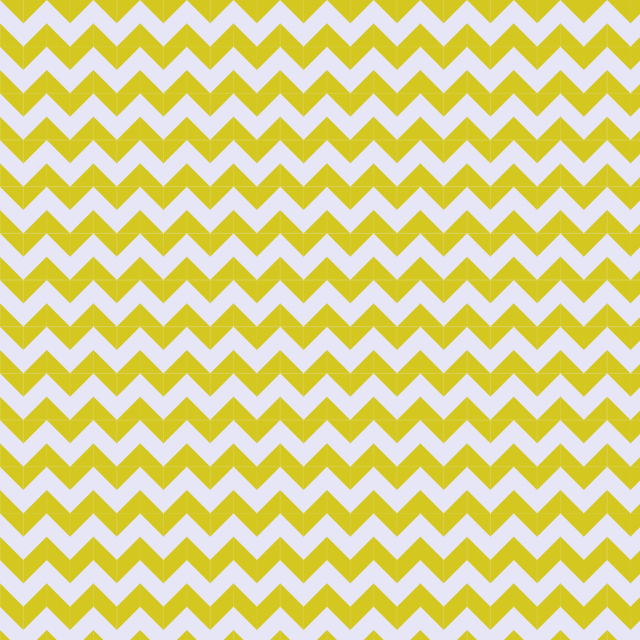
Write a WebGL 1 fragment shader that draws this pattern.

```glsl
precision highp float;
// Mustard and lavender chevron stripes with faint hairline seams between tiles.

uniform vec2 u_resolution;

const vec2 REPEATS = vec2(13.703, 13.714);
const vec3 LAVENDER = vec3(0.90, 0.90, 0.97);
const vec3 MUSTARD = vec3(0.83, 0.78, 0.12);
const float SEAM_WIDTH = 0.018; // in tile units

float hash(float n) {
  return fract(sin(n * 127.1 + 3.7) * 43758.5453);
}

// Distance to the nearest whole number.
float nearestInteger(float x) {
  return abs(fract(x + 0.5) - 0.5);
}

// Signed distance to the zigzag bands, positive inside; peaks at whole x.
float chevron(vec2 p) {
  float zigzag = 0.5 - nearestInteger(p.x);
  float fromCentre = nearestInteger(p.y + zigzag - 0.25);
  return (0.25 - fromCentre) * 0.7071;
}

// Coverage of a hairline at the given distance, thinned below one pixel.
float hairline(float dist, float width, float pixel) {
  return min(1.0, width / pixel) * clamp(1.0 - dist / max(width, pixel), 0.0, 1.0);
}

// Row seams are strongest around the middle rows and fade outwards.
float rowSeam(float y, float pixel) {
  float t = clamp(floor(y + 0.5) / 12.0, 0.0, 1.0);
  float strength = 0.04 + 1.3 * t * (1.0 - t);
  return strength * hairline(nearestInteger(y), SEAM_WIDTH, pixel);
}

// Column seams fall on every half tile with uneven strength.
float columnSeam(float x, float pixel) {
  float strength = mix(0.06, 0.32, hash(floor(x * 2.0 + 0.5)));
  return strength * hairline(nearestInteger(x * 2.0) * 0.5, SEAM_WIDTH, pixel);
}

void main() {
  // Tile coordinates, counted from the top left corner.
  vec2 uv = gl_FragCoord.xy / u_resolution;
  vec2 p = vec2(uv.x, 1.0 - uv.y) * REPEATS;
  vec2 pixel = REPEATS / u_resolution;

  // Bands, with the seams showing the ground through them.
  float band = clamp(chevron(p) / max(pixel.x, pixel.y) + 0.5, 0.0, 1.0);
  float seam = max(rowSeam(p.y, pixel.y), columnSeam(p.x, pixel.x));
  vec3 color = mix(LAVENDER, MUSTARD, band * (1.0 - seam));
  gl_FragColor = vec4(color, 1.0);
}
```
